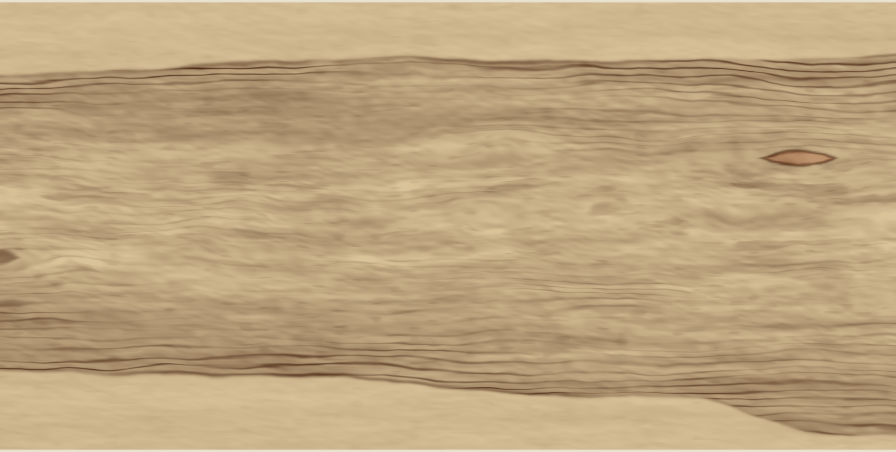
This texture is drawn by a Shadertoy shader. Its source:

```glsl
// A plank of pale wood: smooth sapwood along both long edges, brown heartwood
// between them with dark growth lines, a mottled light core and small knots.
// Stretched value noise gives tone and fibre; a warped cosine gives the lines.

#define DARK_WOOD vec3(0.56, 0.45, 0.33)
#define LIGHT_WOOD vec3(0.82, 0.73, 0.57)
#define TRIM_COLOR vec3(0.91, 0.89, 0.82)
#define SAP_TONE 0.97
#define HEART_TONE 0.63
#define LINE_COUNT 52.0
#define LINE_DEPTH 0.85
#define FIBRE_DEPTH 0.42
#define MOTTLE_DEPTH 1.5
#define TRIM_WIDTH 0.005

float hash(vec2 p) {
    return fract(sin(dot(p, vec2(127.1, 311.7))) * 43758.5453);
}

float noise(vec2 p) {
    vec2 cell = floor(p), f = fract(p);
    f = f * f * (3.0 - 2.0 * f);
    return mix(mix(hash(cell), hash(cell + vec2(1, 0)), f.x),
               mix(hash(cell + vec2(0, 1)), hash(cell + vec2(1, 1)), f.x), f.y);
}

// Layered noise centred on zero
float fbm(vec2 p) {
    float sum = 0.0, amp = 0.5;
    for (int i = 0; i < 4; i++) {
        sum += amp * (noise(p) - 0.5);
        p = p * 2.03 + vec2(17.3, 9.1);
        amp *= 0.5;
    }
    return sum;
}

// Vertical shift that bends the grain around a knot
float bend(vec2 p, vec2 centre, vec2 size) {
    vec2 d = (p - centre) / size;
    return -0.6 * (p.y - centre.y) * exp(-dot(d, d));
}

// Lens-shaped distance, 1 on the rim of a knot
float lens(vec2 p, vec2 centre, vec2 size) {
    vec2 d = (p - centre) / size;
    return abs(d.y) + d.x * d.x;
}

void mainImage(out vec4 fragColor, in vec2 fragCoord) {
    vec2 uv = fragCoord / iResolution.xy;
    vec2 p = fragCoord / iResolution.y;
    float width = iResolution.x / iResolution.y;
    vec2 eye = vec2(0.892 * width, 0.65);
    vec2 sideKnot = vec2(0.0, 0.43);
    vec2 swirl = vec2(0.545 * width, 0.66);

    // Grain coordinates, wavier towards the core
    float core = exp(-pow((p.y - 0.51) / 0.14, 2.0));
    vec2 q = p;
    q.y += (0.035 + 0.04 * core) * fbm(p * vec2(2.6, 5.0));
    q.y += 0.012 * fbm(p * vec2(9.0, 16.0));
    q.y += bend(p, eye, vec2(0.17, 0.05)) + bend(p, sideKnot, vec2(0.1, 0.04));
    q.y += bend(p, swirl, vec2(0.14, 0.05));

    // Depth inside the heartwood from its upper and lower borders
    float upper = 0.845 + 0.032 * uv.x + 0.012 * sin(uv.x * 7.5 - 1.2);
    float lower = 0.172 - 0.05 * smoothstep(0.35, 0.62, uv.x)
                - 0.083 * smoothstep(0.77, 0.92, uv.x);
    float depthTop = upper - q.y;
    float depthLow = q.y - lower;
    float depth = min(depthTop, depthLow);
    float heart = smoothstep(-0.004, 0.006, depth);
    float rim = exp(-max(depthTop, 0.0) / 0.055) + exp(-max(depthLow, 0.0) / 0.09);

    // Broad tone of the heartwood
    float broad = fbm(q * vec2(1.1, 9.0) + 4.0);
    float bands = fbm(q * vec2(1.8, 34.0) + 21.0);
    float tone = HEART_TONE + 0.27 * core - 0.13 * rim + 0.6 * broad + 0.75 * bands;
    tone -= 0.1 * (1.0 - uv.x) * smoothstep(0.58, 0.68, p.y);

    // Mottling and dark flecks in the core
    float mottle = fbm(q * vec2(5.0, 23.0) + 50.0);
    float fleck = smoothstep(0.1, 0.24, fbm(q * vec2(6.0, 36.0) + 80.0));
    tone += (0.25 + 0.75 * core) * (MOTTLE_DEPTH * 0.5 * mottle - 0.35 * fleck);

    // Growth lines with uneven spacing and strength
    float phase = q.y * LINE_COUNT + 4.5 * fbm(q * vec2(1.6, 12.0) + 33.0);
    float line = pow(0.5 + 0.5 * cos(6.2832 * phase), 5.0);
    float patches = smoothstep(-0.08, 0.2, fbm(q * vec2(2.2, 14.0) + 61.0));
    float strength = clamp(rim, 0.0, 1.0) * (0.45 + 0.75 * patches)
                   + 0.38 * patches * (1.0 - 0.5 * core);
    tone -= LINE_DEPTH * line * strength;

    // Sapwood, with a dark seam where it meets the heartwood
    float sap = SAP_TONE + 0.25 * fbm(q * vec2(1.5, 26.0) + 12.0);
    tone = mix(sap, tone, heart);
    float seam = exp(-pow(depth / 0.0045, 2.0));
    tone -= 0.75 * seam * (0.35 + 0.65 * smoothstep(0.3, 0.7, noise(p * vec2(5.0, 9.0))));

    // Fine fibres and short pores
    float fibre = 0.6 * (noise(q * vec2(11.0, 95.0)) - 0.5)
                + 0.6 * (noise(q * vec2(38.0, 135.0) + p.yx * 12.0) - 0.5);
    float pore = smoothstep(0.72, 0.95, noise(q * vec2(24.0, 120.0) + 7.0));
    tone += mix(0.4, 1.0, heart) * (FIBRE_DEPTH * fibre - 0.16 * pore);

    // Knots: an open eye with a dark rim, and a dark one at the side
    float ragged = 0.5 * fbm(p * vec2(30.0, 90.0));
    float eyeShape = lens(p, eye, vec2(0.08, 0.016)) + ragged;
    float eyeRim = exp(-pow((eyeShape - 1.0) / 0.24, 2.0));
    float sideFill = 1.0 - smoothstep(0.5, 1.3, lens(p, sideKnot, vec2(0.045, 0.016)) + ragged);
    float eyeFill = 1.0 - smoothstep(0.8, 1.1, eyeShape);
    tone -= 1.0 * eyeRim + 0.2 * eyeFill + 0.9 * sideFill;

    // Colour, with a reddish eye and a thin pale trim above and below
    vec3 color = mix(DARK_WOOD, LIGHT_WOOD, clamp(tone, -0.95, 1.12));
    color += eyeFill * vec3(0.04, -0.02, -0.03);
    float border = min(uv.y, 1.0 - uv.y);
    color = mix(TRIM_COLOR, color, smoothstep(TRIM_WIDTH * 0.5, TRIM_WIDTH * 1.5, border));
    fragColor = vec4(color, 1.0);
}
```
